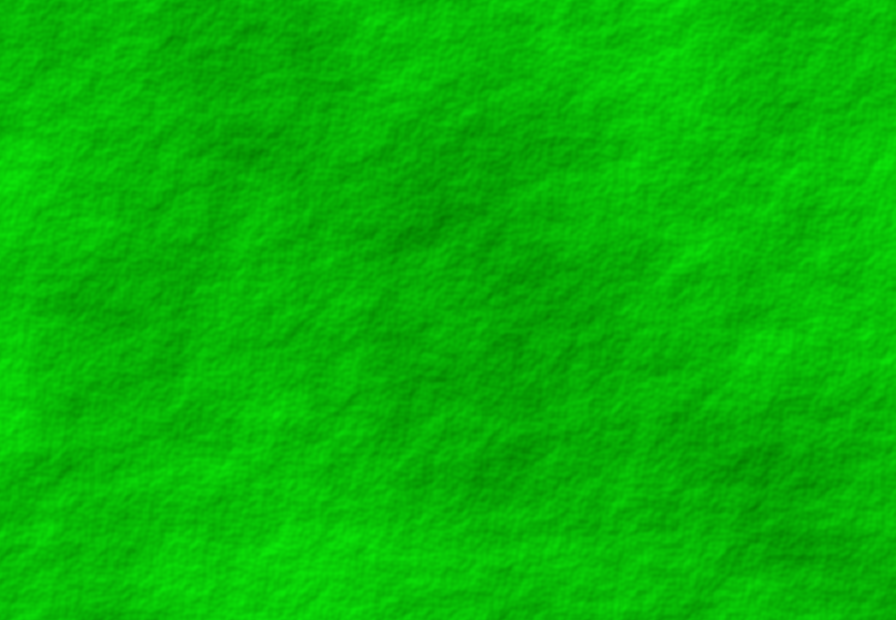
Write a WebGL 2 fragment shader that draws this texture.

```glsl
#version 300 es
precision highp float;
// Crumpled green paper: a fine bumpy height field, lit from the upper left,
// lies over broad light and dark clouds. Layered sines give the broad tone,
// and octaves of gradient noise give the clouds and the creases.

uniform vec2 u_resolution;
out vec4 fragColor;

const vec3 SHADE_GREEN = vec3(0.02, 0.59, 0.01);
const vec3 LIGHT_GREEN = vec3(0.04, 0.82, 0.03);
const vec2 LIGHT_DIR = vec2(-0.54, 0.84);

// Unit gradient with a random angle for each lattice cell.
vec2 cellGradient(vec2 cell) {
    vec3 h = fract(vec3(cell.xyx) * vec3(0.1031, 0.1030, 0.0973));
    h += dot(h, h.yzx + 33.33);
    float angle = 6.28318 * fract((h.x + h.y) * h.z);
    return vec2(cos(angle), sin(angle));
}

float gradientNoise(vec2 p) {
    vec2 cell = floor(p);
    vec2 f = p - cell;
    vec2 s = f * f * f * (f * (f * 6.0 - 15.0) + 10.0);
    vec2 e = vec2(1.0, 0.0);
    float a = dot(cellGradient(cell), f);
    float b = dot(cellGradient(cell + e.xy), f - e.xy);
    float c = dot(cellGradient(cell + e.yx), f - e.yx);
    float d = dot(cellGradient(cell + 1.0), f - 1.0);
    return mix(mix(a, b, s.x), mix(c, d, s.x), s.y);
}

// Octaves of noise; slopeGain sets how the steepness grows with frequency.
float layeredNoise(vec2 p, float freq, float slope, float slopeGain, int octaves) {
    float sum = 0.0;
    for (int i = 0; i < octaves; i++) {
        vec2 offset = vec2(17.3, 41.7) * float(i + 1);
        sum += slope / freq * gradientNoise(p * freq + offset);
        freq *= 1.9;
        slope *= slopeGain;
    }
    return sum;
}

float paperHeight(vec2 p) {
    return layeredNoise(p, 8.0, 0.5, 1.1, 5);
}

// Slope of the paper towards the light.
float relief(vec2 p, vec2 lightDir, float reach) {
    vec2 e = lightDir * reach;
    return (paperHeight(p - e) - paperHeight(p + e)) / (2.0 * reach);
}

// A dark diagonal valley with lighter ground on both sides.
float broadTone(vec2 p, vec2 valley) {
    vec2 d = p - valley;
    float across = dot(d, vec2(0.55, 0.83));
    return -cos(6.0 * across) - 0.4 * cos(4.5 * d.x);
}

void main() {
    vec2 p = gl_FragCoord.xy / u_resolution.y;

    // Broad shading and soft clouds
    float tone = 0.54 + 0.22 * broadTone(p, vec2(0.65, 0.58));
    tone += 0.47 * layeredNoise(p + 3.0, 2.6, 2.6, 1.1, 4);

    // Fine lit creases
    tone += 0.205 * relief(p, LIGHT_DIR, 0.002);

    vec3 color = mix(SHADE_GREEN, LIGHT_GREEN, tone);
    fragColor = vec4(clamp(color, 0.0, 1.0), 1.0);
}
```
